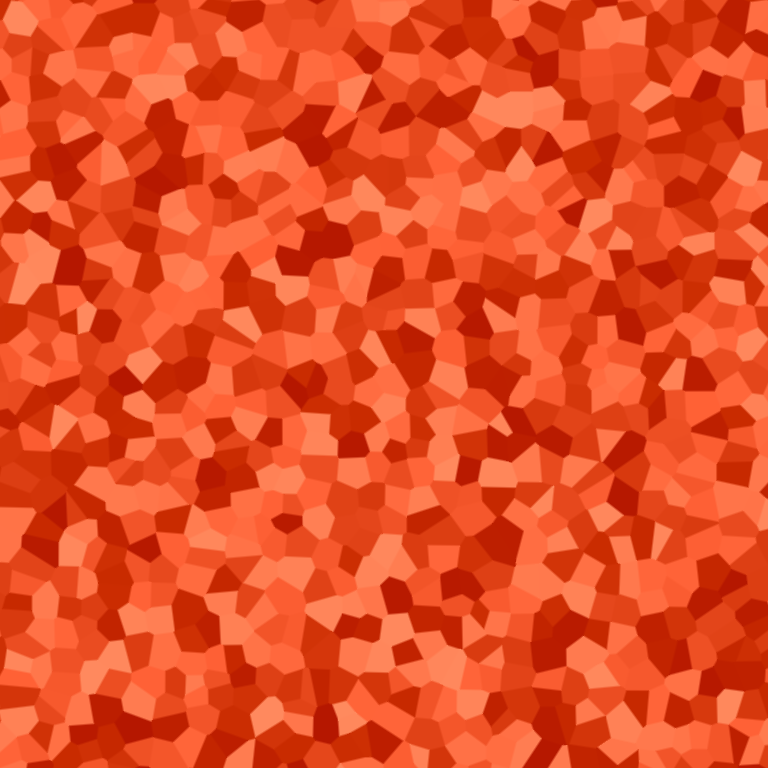
This texture is drawn by a Shadertoy shader. Its source:

```glsl
// Irregular mosaic of flat angular cells in shades of orange red.

const float CELLS = 30.0;                      // cells across the canvas
const float JITTER = 1.0;                      // scatter of the cell seeds
const float SOFTNESS = 0.0014;                 // half width of an edge, canvas units
const vec3 BASE_COLOR = vec3(0.92, 0.30, 0.13);
const float DARKEST = -0.21;                   // shade offsets added to the base
const float LIGHTEST = 0.24;

// Integer hash: three random values in 0..1 per cell
vec3 hash3(vec2 cell) {
    uvec3 v = uvec3(ivec3(ivec2(cell) + 64, 17));
    v = v * 1664525u + 1013904223u;
    v.x += v.y * v.z; v.y += v.z * v.x; v.z += v.x * v.y;
    v ^= v >> 16u;
    v.x += v.y * v.z; v.y += v.z * v.x; v.z += v.x * v.y;
    return vec3(v >> 8u) / 16777216.0;
}

vec3 cellColor(float shade) {
    return clamp(BASE_COLOR + mix(DARKEST, LIGHTEST, shade), 0.0, 1.0);
}

void mainImage(out vec4 fragColor, in vec2 fragCoord) {
    vec2 p = fragCoord / iResolution.y * CELLS;
    vec2 home = floor(p);

    // Find the two nearest seeds and their shades
    float nearDist = 1e5, nextDist = 1e5;
    vec2 nearSeed = vec2(0.0), nextSeed = vec2(0.0);
    float nearShade = 0.0, nextShade = 0.0;
    for (int y = -2; y <= 2; y++) {
        for (int x = -2; x <= 2; x++) {
            vec2 cell = home + vec2(x, y);
            vec3 rnd = hash3(cell);
            vec2 seed = cell + 0.5 + JITTER * (rnd.xy - 0.5) - p;
            float dist = dot(seed, seed);
            if (dist < nearDist) {
                nextDist = nearDist; nextSeed = nearSeed; nextShade = nearShade;
                nearDist = dist; nearSeed = seed; nearShade = rnd.z;
            } else if (dist < nextDist) {
                nextDist = dist; nextSeed = seed; nextShade = rnd.z;
            }
        }
    }

    // Blend both cells across their shared edge
    float gap = max(length(nextSeed - nearSeed), 1e-4);
    float edge = 0.5 * (nextDist - nearDist) / gap;
    float cover = 0.5 + 0.5 * clamp(edge / (SOFTNESS * CELLS), 0.0, 1.0);
    vec3 color = mix(cellColor(nextShade), cellColor(nearShade), cover);
    fragColor = vec4(color, 1.0);
}
```
